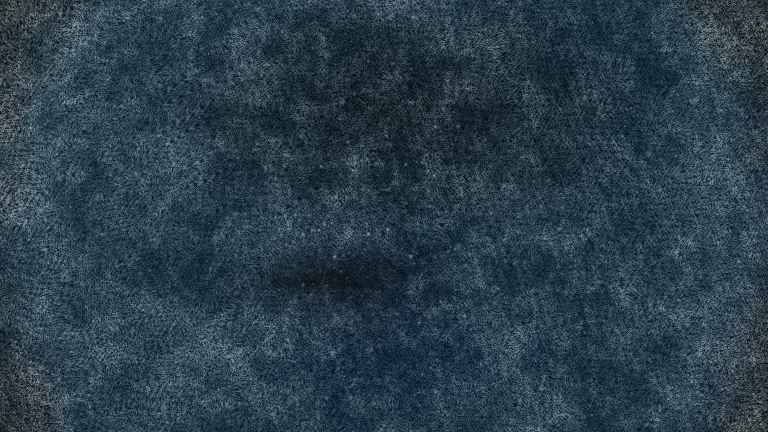
A Shadertoy shader for this texture:

```glsl
// A worn slate-blue surface dusted with pale grain, fading to grey at its rim.
// Soft blots place the broad light and dark areas; layered value noise adds
// patches, thin fibres and sharp grain, and a jittered grid scatters specks.

float hash(vec2 p) {
    return fract(sin(dot(p, vec2(127.1, 311.7))) * 43758.5453);
}

// Turns the plane so that noise lattices do not line up with the canvas
vec2 turn(vec2 p, float angle) {
    float c = cos(angle), s = sin(angle);
    return mat2(c, s, -s, c) * p;
}

float valueNoise(vec2 p) {
    vec2 cell = floor(p), f = fract(p);
    f = f * f * (3.0 - 2.0 * f);
    float low = mix(hash(cell), hash(cell + vec2(1, 0)), f.x);
    float high = mix(hash(cell + vec2(0, 1)), hash(cell + vec2(1, 1)), f.x);
    return mix(low, high, f.y);
}

float fbm(vec2 p) {
    float sum = 0.0, weight = 0.5;
    for (int i = 0; i < 5; i++) {
        sum += weight * valueNoise(p);
        p = mat2(1.6, 1.2, -1.2, 1.6) * p + 17.3;
        weight *= 0.5;
    }
    return sum;
}

// Gaussian spot, 1 at its centre
float blot(vec2 p, vec2 centre, vec2 size) {
    vec2 d = (p - centre) / size;
    return exp(-dot(d, d));
}

// Thin bright threads where the noise crosses its middle value
float fibres(vec2 p, float width) {
    float n = fbm(p) - 0.48;
    return exp(-n * n / (width * width));
}

// Sparse round specks, at most one in each grid cell
float specks(vec2 p, float cells, float chance, float radius) {
    vec2 cell = floor(p * cells);
    vec2 jitter = 0.12 + 0.76 * vec2(hash(cell + 3.1), hash(cell + 8.7));
    float d = length(fract(p * cells) - jitter) / cells;
    float lit = step(1.0 - chance, hash(cell + 21.4));
    return lit * exp(-d * d / (radius * radius));
}

// Broad placement of light and shade over the surface
float broadTone(vec2 p) {
    float tone = 0.26;
    tone -= 0.09 * blot(p, vec2(0.95, 0.74), vec2(0.42, 0.22));
    tone -= 0.12 * blot(p, vec2(0.95, 0.12), vec2(0.17, 0.16));
    tone -= 0.07 * blot(p, vec2(1.46, 0.76), vec2(0.18, 0.24));
    tone -= 0.08 * blot(p, vec2(0.22, 0.56), vec2(0.08, 0.12));
    tone -= 0.08 * blot(p, vec2(0.45, 0.40), vec2(0.10, 0.10));
    tone += 0.08 * blot(p, vec2(0.30, 0.70), vec2(0.16, 0.28));
    tone += 0.10 * blot(p, vec2(0.60, 0.48), vec2(0.13, 0.08));
    tone += 0.09 * blot(p, vec2(0.60, 0.82), vec2(0.08, 0.10));
    tone += 0.11 * blot(p, vec2(0.44, 0.20), vec2(0.12, 0.08));
    tone += 0.07 * blot(p, vec2(1.12, 0.16), vec2(0.14, 0.12));
    tone += 0.10 * blot(p, vec2(1.66, 0.55), vec2(0.08, 0.30));
    tone += 0.07 * blot(p, vec2(0.06, 0.45), vec2(0.08, 0.45));
    return tone;
}

void mainImage(out vec4 fragColor, in vec2 fragCoord) {
    vec2 p = fragCoord / iResolution.y;
    vec2 middle = vec2(0.5 * iResolution.x / iResolution.y, 0.5);

    // Rounded rim with a ragged border
    float patches = fbm(p * 11.0 + 4.0) - 0.48;
    float radius = length((p - middle) / vec2(0.86, 0.84)) + 0.16 * patches;
    float rim = smoothstep(0.94, 1.14, radius);
    float ring = exp(-pow((radius - 0.95) / 0.06, 2.0));

    // Dark stain below the middle, with a thin tail rising to the right
    vec2 warped = p + 0.12 * (vec2(fbm(p * 16.0), fbm(p * 16.0 + 31.0)) - 0.48);
    float stain = blot(warped, vec2(0.77, 0.345), vec2(0.17, 0.07));
    stain = max(stain, 0.8 * blot(turn(warped - vec2(0.90, 0.385), -0.2),
                                  vec2(0), vec2(0.11, 0.016)));
    float shade = blot(warped, vec2(0.94, 0.74), vec2(0.44, 0.23));

    // Density of the pale dust
    float dust = broadTone(p) + 0.08 * ring + 0.05 * rim;
    dust += 0.38 * patches + 0.42 * (fbm(p * 27.0 + 9.0) - 0.48);
    dust += 0.13 * (fibres(p * 7.0 + 2.0, 0.03) - 0.2);
    dust += 0.12 * (fibres(p * 14.0 + 40.0, 0.035) - 0.2);
    dust = max(dust, 0.06) * (1.0 - 0.75 * stain);

    // Sharp grain at two scales, bent a little to hide its lattice
    vec2 bent = p + 0.02 * vec2(valueNoise(p * 23.0), valueNoise(p * 23.0 + 50.0));
    float grain = 0.75 * valueNoise(turn(bent, 0.6) * 437.0)
                + 0.25 * valueNoise(turn(bent, 1.1) * 190.0 + 60.0) - 0.5;
    float spread = (0.4 + 2.1 * dust + 0.2 * rim) * (1.0 - 0.5 * stain);
    float amount = dust + spread * grain;

    // Blue ground, greyer at the rim, darker in the shaded areas
    vec3 ground = mix(vec3(0.06, 0.155, 0.21), vec3(0.055, 0.135, 0.21),
                      blot(p, vec2(0.95, 0.18), vec2(0.5, 0.25)));
    ground = mix(ground, vec3(0.05, 0.09, 0.115), 0.85 * shade);
    ground = mix(ground, vec3(0.09, 0.11, 0.12), 0.85 * rim);
    ground = mix(ground, vec3(0.02, 0.045, 0.07), 0.85 * stain);
    vec3 pale = mix(vec3(0.47, 0.56, 0.60), vec3(0.50, 0.53, 0.55), rim);
    vec3 color = mix(ground, pale, clamp(amount, -0.15, 1.0));

    // Bright specks gather near the middle
    float gather = 0.15 + 0.85 * blot(p, vec2(0.9, 0.5), vec2(0.35, 0.4));
    color += vec3(0.30, 0.36, 0.37) * gather * specks(turn(p, 0.4), 19.0, 0.25, 0.003);
    color += vec3(0.18, 0.21, 0.22) * specks(turn(p, 0.9) + 5.0, 43.0, 0.25, 0.002);

    fragColor = vec4(clamp(color, 0.0, 1.0), 1.0);
}
```
